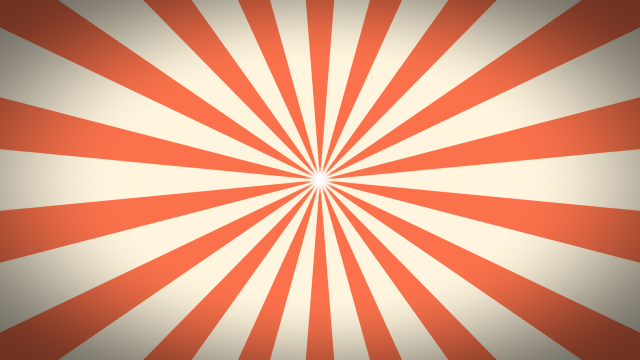
This background is drawn by a WebGL 1 fragment shader. Its source:

```glsl
precision highp float;

uniform vec2 u_resolution;

const vec3 CREAM = vec3(1.0, 0.96, 0.87);
const vec3 CORAL = vec3(0.98, 0.445, 0.295);
const vec3 CORE_WHITE = vec3(1.0);

const float TAU = 6.283185;
const float RAY_COUNT = 18.0;
const float RAY_FILL = 0.45;        // coral share of each sector
const float CORE_INNER = 0.008;     // radii in canvas heights
const float CORE_OUTER = 0.045;
const float VIGNETTE_START = 0.32;  // radii in fractions of the canvas
const float VIGNETTE_END = 0.69;
const float VIGNETTE_STRENGTH = 0.55;

// Coverage of the coral rays, with one ray pointing straight up.
float rayCoverage(vec2 p, float pixel) {
    float sector = TAU / RAY_COUNT;
    float angle = atan(p.x, p.y);
    float fromAxis = abs(mod(angle + 0.5 * sector, sector) - 0.5 * sector);
    float edgeDistance = length(p) * sin(fromAxis - 0.5 * RAY_FILL * sector);
    return 1.0 - smoothstep(-0.7 * pixel, 0.7 * pixel, edgeDistance);
}

// Elliptical darkening that follows the canvas proportions.
float vignette(vec2 uv) {
    float d = length(uv - 0.5);
    return 1.0 - VIGNETTE_STRENGTH * smoothstep(VIGNETTE_START, VIGNETTE_END, d);
}

void main() {
    vec2 uv = gl_FragCoord.xy / u_resolution;
    vec2 p = (gl_FragCoord.xy - 0.5 * u_resolution) / u_resolution.y;
    float pixel = 1.0 / u_resolution.y;

    // Sunburst
    vec3 color = mix(CREAM, CORAL, rayCoverage(p, pixel));

    // Bright core
    float core = 1.0 - smoothstep(CORE_INNER, CORE_OUTER, length(p));
    color = mix(color, CORE_WHITE, core);

    gl_FragColor = vec4(color * vignette(uv), 1.0);
}
```
